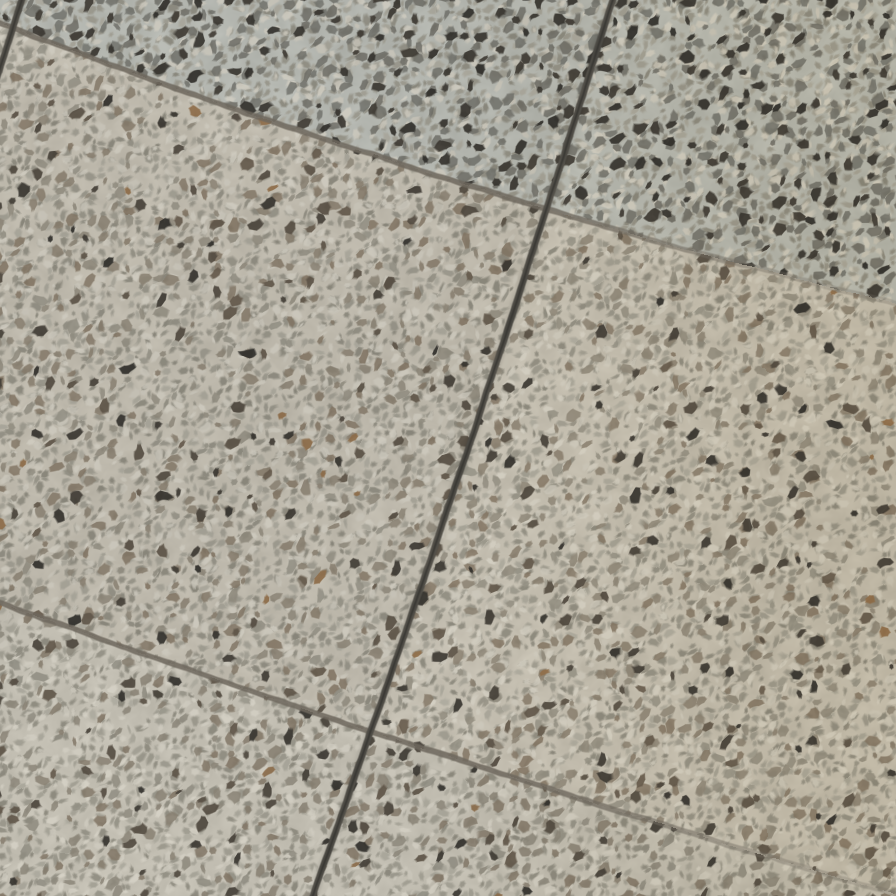
Write a Shadertoy shader that draws this texture.

```glsl
// Terrazzo paving seen at an angle: slanted slabs with thin worn joints.
// Slab coordinates come from gently bent joint lines; the stone is built from
// layers of cellular, faceted chips whose tones and density vary by slab.

const vec3 WARM_STONE = vec3(0.755, 0.735, 0.685);
const vec3 COOL_STONE = vec3(0.705, 0.715, 0.690);
const vec3 PALE_FLECK = vec3(0.805, 0.790, 0.745);
const vec3 GREY_CHIP  = vec3(0.575, 0.565, 0.520);
const vec3 TAN_CHIP   = vec3(0.500, 0.445, 0.375);
const vec3 DARK_CHIP  = vec3(0.190, 0.185, 0.170);
const vec3 RUST_CHIP  = vec3(0.560, 0.430, 0.290);
const vec3 JOINT_DARK = vec3(0.270, 0.265, 0.245);
const vec3 JOINT_DUST = vec3(0.430, 0.405, 0.365);

vec3 hash3(vec2 p) {
    vec3 q = fract(p.xyx * vec3(0.1031, 0.1030, 0.0973));
    q += dot(q, q.yxz + 33.33);
    return fract((q.xxy + q.yzz) * q.zyx);
}

mat2 rotation(float angle) {
    float c = cos(angle), s = sin(angle);
    return mat2(c, -s, s, c);
}

// Layered sines, roughly -1 to 1
float waves(vec2 p) {
    float sum = 0.0, gain = 0.5;
    for (int i = 0; i < 4; i++) {
        sum += gain * sin(p.x + 1.3 * sin(p.y)) * cos(p.y - 0.8 * sin(p.x));
        p = rotation(0.9) * p * 1.9 + 2.7;
        gain *= 0.6;
    }
    return sum;
}

// Scattered faceted chips: x = coverage, y = random value of the chip
vec2 chips(vec2 p, float count, float density, vec2 radii, float soft, float seed) {
    p = p * count + seed;
    vec2 home = floor(p), result = vec2(0.0);
    for (int j = -1; j <= 1; j++)
    for (int i = -1; i <= 1; i++) {
        vec2 cell = home + vec2(i, j);
        vec3 place = hash3(cell), form = hash3(cell + 71.7);
        vec2 q = p - cell - 0.2 - 0.6 * place.xy;
        q = rotation(0.85 + 1.5 * (form.x - 0.5)) * q;
        q.x += 0.5 * (form.z - 0.5) * q.y;
        float stretch = mix(1.0, 1.35, form.y);
        q = abs(q * vec2(1.0 / stretch, stretch));
        float facet = max(q.x, 0.5 * q.x + 0.866 * q.y);
        float radius = mix(radii.x, radii.y, form.z);
        float cover = 1.0 - smoothstep(radius - soft * count, radius + soft * count, facet);
        cover *= step(place.z, density);
        if (cover > result.x) result = vec2(cover, fract(form.x * 17.0 + form.y * 5.0));
    }
    return result;
}

// Signed slab coordinates; joints lie on whole numbers
vec2 slabCoords(vec2 p) {
    float lower = 0.327 - 0.360 * p.x + 0.035 * p.x * p.x;
    float height = 0.647 - 0.022 * p.x + 0.034 * p.x * p.x;
    float side = 0.349 + 0.335 * p.y + 0.006 * sin(3.14159 * p.y);
    return vec2((p.x - side) / 0.66, (p.y - lower) / height);
}

float line(float dist, float halfWidth, float soft) {
    return 1.0 - smoothstep(halfWidth - soft, halfWidth + soft, dist);
}

vec3 terrazzo(vec2 p, float cool, float soft) {
    vec3 color = mix(WARM_STONE, COOL_STONE, cool);
    color += 0.035 * waves(rotation(0.85) * p * vec2(60.0, 60.0));

    vec2 grain = chips(p, 98.0, 0.75, vec2(0.20, 0.44), soft * 1.5, 13.0);
    color = mix(color, GREY_CHIP + 0.16 * (grain.y - 0.45), grain.x * 0.85);

    vec2 fleck = chips(p, 76.0, 0.50, vec2(0.14, 0.36), soft * 1.3, 157.0);
    color = mix(color, PALE_FLECK + 0.05 * (fleck.y - 0.5), fleck.x * 0.8);

    vec2 pebble = chips(p, 62.0, mix(0.48, 0.60, cool), vec2(0.18, 0.38), soft, 311.0);
    vec3 tone = mix(TAN_CHIP, GREY_CHIP, pebble.y);
    tone = mix(tone, vec3(0.40, 0.41, 0.395), cool * 0.75);
    color = mix(color, tone, pebble.x * 0.85);

    vec2 dark = chips(p, 50.0, mix(0.23, 0.52, cool), vec2(0.14, 0.33), soft, 503.0);
    tone = mix(DARK_CHIP, TAN_CHIP * 0.85, dark.y * (1.0 - 0.7 * cool));
    tone = mix(tone, RUST_CHIP, step(0.96, dark.y) * (1.0 - cool));
    return mix(color, tone, dark.x * 0.93);
}

void mainImage(out vec4 fragColor, in vec2 fragCoord) {
    vec2 p = fragCoord / iResolution.xy;
    float soft = max(0.0013, 0.7 / iResolution.y);

    // Slabs: the upper row is cooler and more densely speckled
    vec2 slab = slabCoords(p + 0.0012 * waves(p * 35.0));
    vec2 id = floor(slab);
    float cool = id.y > 0.5 ? 1.0 : (id.y < -0.5 ? 0.15 : 0.0);
    vec2 bent = p + 0.0016 * sin(p.yx * 210.0 + 3.0 * sin(p * 83.0));
    vec3 color = terrazzo(bent + id * 3.17, cool, soft);
    color *= 1.0 + 0.03 * (hash3(id + 20.0).x - 0.5) + 0.02 * waves(p * 7.0);
    color *= mix(vec3(1.0), vec3(0.97, 0.955, 0.92), smoothstep(0.4, 1.0, p.x));

    // Joints: crisp across the rows, dusty and fading along them
    vec2 dist = abs(slab - round(slab)) * vec2(0.626, 0.615);
    float wear = 0.5 + 0.5 * waves(p * 24.0);
    float fade = 1.0 - 0.65 * smoothstep(0.55, 0.95, p.x);
    color *= 1.0 - 0.16 * line(dist.x, 0.004, 0.005);
    color = mix(color, JOINT_DUST, line(dist.y, 0.0026 + 0.001 * wear, soft) * fade * 0.85);
    color = mix(color, mix(JOINT_DARK, JOINT_DUST, 0.5 * wear), line(dist.x, 0.0036, soft));
    color = mix(color, JOINT_DARK * 0.75, 0.7 * line(dist.x, 0.0012, soft));

    fragColor = vec4(color, 1.0);
}
```
